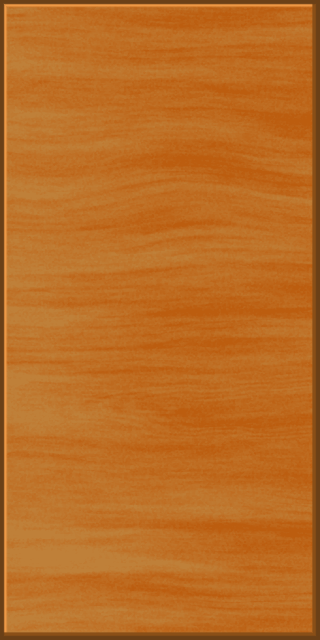
Write a WebGL 2 fragment shader that draws this texture.

```glsl
#version 300 es
precision highp float;

uniform vec2 u_resolution;
out vec4 outColor;

// Wood and frame colours
const vec3 WOOD_PALE = vec3(0.75, 0.49, 0.21);
const vec3 WOOD_MID  = vec3(0.75, 0.44, 0.15);
const vec3 WOOD_DEEP = vec3(0.74, 0.385, 0.085);
const vec3 RIM_DARK  = vec3(0.42, 0.25, 0.09);
const vec3 EDGE_SHADE = vec3(0.54, 0.31, 0.09);
const vec3 EDGE_LIGHT = vec3(0.95, 0.61, 0.28);

// Frame widths, in canvas widths
const float RIM_WIDTH = 0.013;
const float LIGHT_WIDTH = 0.009;
const float SHADE_WIDTH = 0.011;

// Grain: cells per canvas width and strength of each layer
const vec2 BAND_CELLS = vec2(1.3, 11.0);
const vec2 STREAK_CELLS = vec2(2.6, 38.0);
const vec2 FIBRE_CELLS = vec2(15.0, 125.0);
const vec2 SPECKLE_CELLS = vec2(170.0, 190.0);
const float SIDE_AMOUNT = 0.95;
const float BAND_AMOUNT = 0.75;
const float STREAK_AMOUNT = 0.6;
const float FIBRE_AMOUNT = 0.38;
const float SPECKLE_AMOUNT = 0.42;
const float VEIN_AMOUNT = 0.5;
const float VEIN_FREQUENCY = 165.0;

// Larger figures in the board
const float ARCH_HEIGHT = 1.4;
const float ARCH_BEND = 0.028;
const vec2 KNOT_CENTRE = vec2(0.86, 0.73);
const vec2 KNOT_RADII = vec2(0.48, 0.07);
const vec2 PALE_CENTRE = vec2(0.1, 1.03);
const vec2 PALE_RADII = vec2(0.26, 0.16);

vec3 hash3(vec2 p) {
    vec3 q = fract(p.xyx * vec3(0.1031, 0.1030, 0.0973));
    q += dot(q, q.yxz + 33.33);
    return fract((q.xxy + q.yzz) * q.zyx);
}

// Soft cellular noise: jittered sites blend their tones, result in -1..1
float cellTone(vec2 p) {
    vec2 cell = floor(p), f = fract(p);
    float sum = 0.0, total = 0.0;
    for (int j = -1; j <= 1; j++) {
        for (int i = -1; i <= 1; i++) {
            vec2 offset = vec2(i, j);
            vec3 site = hash3(cell + offset + 57.0);
            vec2 d = offset + site.xy - f;
            float weight = exp(-6.0 * dot(d, d));
            sum += weight * (site.z * 2.0 - 1.0);
            total += weight;
        }
    }
    return sum / total;
}

float bump(vec2 p, vec2 centre, vec2 radii) {
    vec2 d = (p - centre) / radii;
    return exp(-dot(d, d));
}

// Bends straight grain into long waves and one arch
vec2 bendGrain(vec2 p) {
    float wave = 0.012 * sin(p.x * 3.1 + p.y * 4.3) + 0.005 * sin(p.x * 8.3 - p.y * 9.7);
    float k = (p.y - ARCH_HEIGHT) / 0.17;
    float arch = ARCH_BEND * exp(-k * k) * cos((p.x - 0.6) * 8.0);
    return vec2(p.x, p.y - wave - arch);
}

// Signed tone of the wood: below zero is pale, above zero is deep
float woodTone(vec2 p) {
    vec2 g = bendGrain(p);
    float band = cellTone(g * BAND_CELLS);
    float side = smoothstep(-0.05, 0.7, p.x + 0.12 * band) - 0.66;
    float tone = SIDE_AMOUNT * side + BAND_AMOUNT * band;
    tone += STREAK_AMOUNT * cellTone(g * STREAK_CELLS + 11.0);
    tone += FIBRE_AMOUNT * cellTone(g * FIBRE_CELLS + 23.0);
    tone += SPECKLE_AMOUNT * cellTone(p * SPECKLE_CELLS);

    // Thin dark veins, broken into patches
    float phase = g.y * VEIN_FREQUENCY + 5.0 * cellTone(g * vec2(2.0, 9.0) + 31.0);
    float patchy = smoothstep(0.0, 0.5, cellTone(g * vec2(2.2, 14.0) + 47.0));
    tone += VEIN_AMOUNT * patchy * pow(0.5 + 0.5 * sin(phase), 5.0);

    // Deep knot with rings at its tip, and a plain pale patch
    float ring = length((g - KNOT_CENTRE) / KNOT_RADII);
    ring += 0.12 * cellTone(p * vec2(7.0, 22.0));
    tone += 0.6 * smoothstep(1.25, 0.5, ring);
    tone += 0.3 * sin(ring * 34.0) * smoothstep(0.5, 0.9, ring) * smoothstep(1.6, 1.1, ring);
    tone -= 0.45 * bump(p, PALE_CENTRE, PALE_RADII);
    return clamp(tone, -1.25, 1.4);
}

void main() {
    vec2 p = gl_FragCoord.xy / u_resolution.x;
    float height = u_resolution.y / u_resolution.x;
    float soft = max(1.0 / u_resolution.x, 0.002);

    float tone = woodTone(p);
    vec3 color = mix(WOOD_MID, tone < 0.0 ? WOOD_PALE : WOOD_DEEP, abs(tone));

    // Bevel: lit on the upper left, shaded on the lower right
    float litEdge = min(p.x, height - p.y) - RIM_WIDTH;
    float shadeEdge = min(1.0 - p.x, p.y) - RIM_WIDTH;
    float lit = 1.0 - smoothstep(LIGHT_WIDTH - 2.0 * soft, LIGHT_WIDTH + soft, litEdge);
    float shade = 1.0 - smoothstep(SHADE_WIDTH - soft, SHADE_WIDTH + soft, shadeEdge);
    float rim = 1.0 - smoothstep(-soft, soft, min(litEdge, shadeEdge));
    color = mix(color, EDGE_LIGHT, lit);
    color = mix(color, EDGE_SHADE, shade);
    color = mix(color, RIM_DARK, rim);
    outColor = vec4(color, 1.0);
}
```
